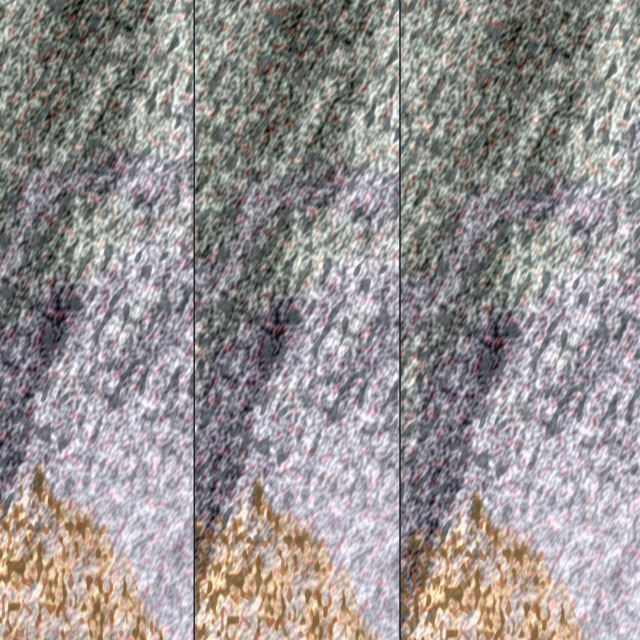
This texture is drawn by a WebGL 2 fragment shader. Its source:

```glsl
#version 300 es
precision highp float;
// Three upright slabs of veined granite, parted by thin dark joints.
// Each slab shows the same stone, slightly shifted: broad diagonal bands set the
// tone, stretched gradient noise adds grain and flecks, and rust stains the foot.

uniform vec2 u_resolution;
out vec4 outColor;

const vec2 JOINTS = vec2(0.3034, 0.6250);      // x of the two joints
const float JOINT_HALF_WIDTH = 0.0009;
const vec2 SLAB_SHIFT = vec2(0.342, -0.021);   // offset of the stone per slab
const float SLAB_LIFT = 0.012;                 // brightness gain per slab
const vec2 GRAIN_DIR = vec2(0.47, 0.883);      // unit vector along the grain

const float BAND_TONE = 0.45;
const float LEFT_TONE = 0.60;
const float UPPER_TONE = 0.68;
const float LOWER_TONE = 0.77;

const vec3 JOINT_COLOR = vec3(0.10, 0.11, 0.12);
const vec3 FLECK_COLOR = vec3(0.23, 0.27, 0.28);
const vec3 LAVENDER = vec3(0.000, -0.012, 0.040);
const vec3 GREEN = vec3(-0.012, 0.014, -0.018);
const vec3 PINK = vec3(0.080, -0.025, -0.035);
const vec3 RED_MINERAL = vec3(0.46, 0.25, 0.22);
const vec3 RUST_FILTER = vec3(1.14, 0.97, 0.72);
const vec3 RUST_DARK = vec3(0.40, 0.29, 0.16);
const vec3 RUST_ORANGE = vec3(0.60, 0.36, 0.22);

float hash(vec2 p) {
  vec3 h = fract(p.xyx * 0.1031);
  h += dot(h, h.yzx + 33.33);
  return fract((h.x + h.y) * h.z);
}

float cornerSlope(vec2 cell, vec2 offset) {
  float angle = 6.28318 * hash(cell);
  return dot(vec2(cos(angle), sin(angle)), offset);
}

// Gradient noise, about -0.7 to 0.7
float noise(vec2 p) {
  vec2 c = floor(p), f = p - c;
  vec2 w = f * f * f * (f * (f * 6.0 - 15.0) + 10.0);
  vec2 e = vec2(1.0, 0.0);
  return mix(mix(cornerSlope(c, f), cornerSlope(c + e, f - e), w.x),
             mix(cornerSlope(c + e.yx, f - e.yx), cornerSlope(c + 1.0, f - 1.0), w.x), w.y);
}

// Soft ellipse leaning to the right by slant
float blob(vec2 q, vec2 center, vec2 radii, float slant) {
  vec2 d = q - center;
  d.x -= slant * d.y;
  d /= radii;
  return exp(-dot(d, d));
}

// Broad light and dark zones; edge is the distance right of the dark band
float zoneTone(vec2 q, float edge) {
  float right = mix(LOWER_TONE, UPPER_TONE, smoothstep(0.1, 0.5, q.y));
  float left = mix(BAND_TONE, LEFT_TONE, smoothstep(-0.14, -0.24, edge));
  float tone = mix(left, right, smoothstep(-0.02, 0.03, edge));
  tone -= 0.12 * blob(q, vec2(0.085, 0.47), vec2(0.035, 0.10), 0.35);
  tone -= 0.13 * blob(q, vec2(0.235, 0.69), vec2(0.022, 0.05), 0.20);
  tone -= 0.13 * blob(q, vec2(0.235, 0.46), vec2(0.030, 0.09), 0.65);
  tone -= 0.08 * blob(q, vec2(0.100, 0.93), vec2(0.035, 0.08), 0.40);
  tone += 0.20 * blob(q, vec2(0.200, 0.60), vec2(0.032, 0.028), 0.0);
  tone += 0.15 * blob(q, vec2(0.140, 0.83), vec2(0.014, 0.07), 0.60);
  tone += 0.22 * blob(q, vec2(-0.04, 0.42), vec2(0.016, 0.09), 0.0);
  return tone;
}

// Grain, flecks and coloured minerals
vec3 granite(vec2 q) {
  vec2 p = vec2(dot(q, vec2(GRAIN_DIR.y, -GRAIN_DIR.x)), dot(q, GRAIN_DIR));
  float vein = noise(p * vec2(24.0, 7.0) + 3.0);
  float drift = noise(q * 9.0 + 17.0);
  float edge = q.x - 0.02 - 0.32 * (q.y - 0.27) + 0.035 * drift + 0.025 * vein;
  float smoothFoot = smoothstep(0.45, 0.15, q.y) * smoothstep(0.02, 0.12, edge);
  float grain = noise(p * vec2(88.0, 40.0)) + noise(p * vec2(190.0, 105.0) + 41.0);
  float tone = zoneTone(q, edge) + 0.18 * vein + mix(0.40, 0.25, smoothFoot) * grain;

  float lavender = smoothstep(0.75, 0.40, q.y - 0.9 * max(q.x - 0.12, 0.0) + 0.4 * drift);
  vec3 color = vec3(tone) + mix(GREEN, LAVENDER, lavender);
  color += PINK * smoothstep(0.05, 0.45, noise(p * vec2(75.0, 48.0) + 67.0));
  float fleck = smoothstep(0.12, 0.38, noise(p * vec2(72.0, 30.0) + 91.0));
  color = mix(color, FLECK_COLOR, fleck * mix(0.65, 0.15, smoothFoot));
  float red = blob(q, vec2(0.10, 0.93), vec2(0.05, 0.12), 0.4);
  red *= smoothstep(0.15, 0.4, noise(p * vec2(80.0, 50.0) + 123.0));
  return mix(color, RED_MINERAL, 0.8 * red);
}

// Ragged rust rising from the foot, with upright flecks
vec3 addRust(vec3 color, vec2 q) {
  float d = max(q.x - 0.09, 0.0);
  float top = 0.24 - 0.5 * d - 6.0 * d * d - 0.4 * max(0.05 - q.x, 0.0);
  top += 0.07 * noise(q * vec2(38.0, 9.0) + 7.0);
  float area = smoothstep(-0.012, 0.025, top - q.y);
  float patches = noise(q * vec2(30.0, 14.0) + 29.0);
  float spots = noise(q * vec2(105.0, 48.0) + 53.0);
  float soak = smoothstep(-0.30, 0.25, patches + 0.6 * spots);
  color = mix(color, color * RUST_FILTER, area * (0.35 + 0.65 * soak));
  color = mix(color, RUST_DARK, 0.75 * area * smoothstep(0.02, 0.40, spots + 0.5 * patches));
  float orange = smoothstep(0.18, 0.42, noise(q * vec2(95.0, 50.0) + 77.0));
  return mix(color, RUST_ORANGE, 0.65 * area * orange);
}

void main() {
  vec2 uv = gl_FragCoord.xy / u_resolution;
  float slab = dot(step(JOINTS, uv.xx), vec2(1.0));
  vec2 q = uv - slab * SLAB_SHIFT;
  vec3 color = addRust(granite(q), q) + SLAB_LIFT * slab;

  // Joints
  vec2 gap = abs(uv.x - JOINTS);
  float pixel = 1.0 / u_resolution.x;
  float joint = 1.0 - smoothstep(-0.5 * pixel, 0.7 * pixel, min(gap.x, gap.y) - JOINT_HALF_WIDTH);
  color = mix(color, JOINT_COLOR, joint);
  outColor = vec4(clamp(color, 0.06, 0.97), 1.0);
}
```
